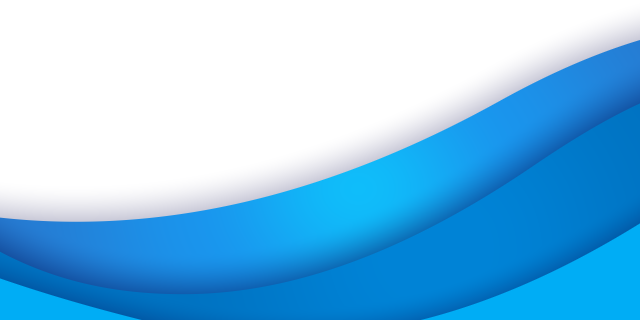
Give the GLSL for this background, as a WebGL 2 fragment shader.

```glsl
#version 300 es
precision highp float;
// Layered blue paper waves with soft shadows under a white sky.

uniform vec2 u_resolution;
out vec4 fragColor;

const vec3 WHITE = vec3(1.0);
const vec3 CYAN = vec3(0.06, 0.74, 0.98);
const vec3 AZURE = vec3(0.10, 0.585, 0.93);
const vec3 STEEL = vec3(0.15, 0.48, 0.82);
const vec3 OCEAN = vec3(0.0, 0.515, 0.84);
const vec3 DEEP = vec3(0.0, 0.45, 0.76);
const vec3 SKY = vec3(0.0, 0.68, 0.96);
const vec3 GREY_SHADE = vec3(0.52, 0.52, 0.65);
const vec3 NAVY_SHADE = vec3(0.01, 0.14, 0.43);

// Cubic Hermite span between knots (x, height, slope).
float span(float x, vec3 a, vec3 b) {
    float len = b.x - a.x;
    float t = (x - a.x) / len;
    float s = 1.0 - t;
    float ends = a.y * s * s * (1.0 + 2.0 * t) + b.y * t * t * (3.0 - 2.0 * t);
    return ends + len * t * s * (a.z * s - b.z * t);
}

// Smooth height curve through four knots.
float curve(float x, vec3 a, vec3 b, vec3 c, vec3 d) {
    if (x < b.x) return span(x, a, b);
    if (x < c.x) return span(x, b, c);
    return span(x, c, d);
}

// Approximate signed distance to a curve, positive above it.
float waveDistance(vec2 p, vec3 a, vec3 b, vec3 c, vec3 d) {
    float h = 0.004;
    float low = curve(p.x - h, a, b, c, d);
    float high = curve(p.x + h, a, b, c, d);
    float slope = (high - low) / (2.0 * h);
    return (p.y - curve(p.x, a, b, c, d)) / sqrt(1.0 + slope * slope);
}

// Blurred shadow cast above an edge.
vec3 castShadow(vec3 base, vec3 shade, float dist, float width, float opacity) {
    float amount = 1.0 - smoothstep(-width, width, dist);
    return mix(base, shade, amount * opacity);
}

// Antialiased fill below an edge.
vec3 fillBelow(vec3 base, vec3 fill, float dist, float pixel) {
    return mix(base, fill, clamp(0.5 - dist / pixel, 0.0, 1.0));
}

// Upper band: a bright glow fading through azure to steel blue.
vec3 upperColor(vec2 p) {
    float r = length((p - vec2(1.12, 0.41)) * vec2(1.0, 1.15));
    vec3 color = mix(CYAN, AZURE, smoothstep(0.0, 0.55, r));
    return mix(color, STEEL, smoothstep(0.45, 1.15, r));
}

// Middle band: a faint broad glow.
vec3 middleColor(vec2 p) {
    float r = length(p - vec2(1.36, 0.22));
    return mix(OCEAN, DEEP, smoothstep(0.1, 0.85, r));
}

void main() {
    vec2 p = gl_FragCoord.xy / u_resolution.y;
    float pixel = 1.0 / u_resolution.y;
    p.x *= 2.0 * u_resolution.y / u_resolution.x;

    // Edges of the three waves, from top to bottom.
    float top = waveDistance(p, vec3(0.0, 0.32, -0.11), vec3(0.781, 0.3726, 0.239),
                             vec3(1.5625, 0.685, 0.555), vec3(2.0, 0.875, 0.30));
    float middle = waveDistance(p, vec3(0.0, 0.2135, -0.53), vec3(0.573, 0.0807, 0.0),
                                vec3(1.667, 0.482, 0.68), vec3(2.0, 0.677, 0.46));
    float bottom = waveDistance(p, vec3(0.0, 0.13, -0.345), vec3(0.443, 0.0, -0.25),
                                vec3(1.315, 0.0, 0.25), vec3(2.0, 0.302, 0.62));

    // Each layer receives the shadow of the one in front.
    vec3 sky = castShadow(WHITE, GREY_SHADE, top, 0.12, 0.88);
    vec3 upper = castShadow(upperColor(p), NAVY_SHADE, middle, 0.13, 0.95);
    vec3 lower = castShadow(middleColor(p), NAVY_SHADE, bottom, 0.09, 0.65);

    vec3 color = fillBelow(sky, upper, top, pixel);
    color = fillBelow(color, lower, middle, pixel);
    color = fillBelow(color, SKY, bottom, pixel);
    fragColor = vec4(color, 1.0);
}
```
